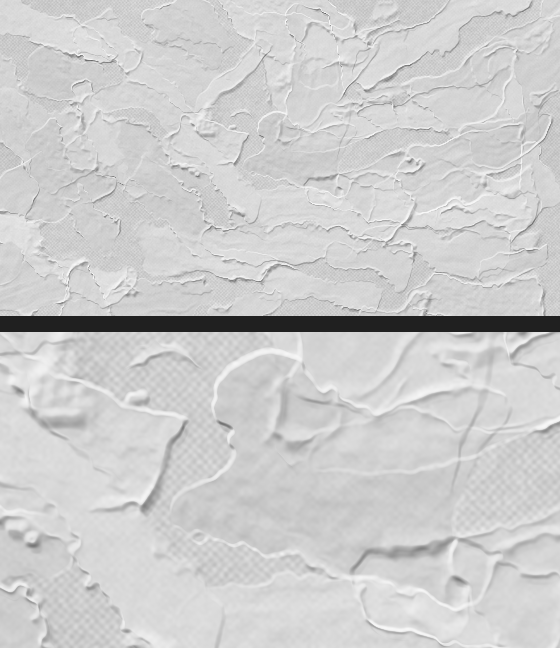
Top, the full canvas; bottom, a detail of the centre.
Give the GLSL for this texture, as a WebGL 1 fragment shader.

```glsl
precision highp float;
// White plaster spread with a palette knife over woven canvas, lit from the upper left.

uniform vec2 u_resolution;

const int STROKES = 54;
const vec2 LIGHT_DIR = vec2(-0.45, 0.89);
const float LIGHT_STEP = 0.0032;
const float SHADOW_REACH = 0.012;
const float WEAVE_COUNT = 92.0;
const float WEAVE_CONTRAST = 0.030;
const float GRAIN_CONTRAST = 0.050;
const float RIDGE_HEIGHT = 0.0078;
const float RIDGE_WIDTH = 0.0040;
const float PAINT_THICKNESS = 0.0014;
const float TEAR_HEIGHT = 0.0026;
const vec3 CANVAS_COLOR = vec3(0.803);
const vec3 PAINT_COLOR = vec3(0.838);

float hash(vec2 p) {
  vec3 q = fract(vec3(p.xyx) * 0.1031);
  q += dot(q, q.yzx + 33.33);
  return fract((q.x + q.y) * q.z);
}

float noise(vec2 p) {
  vec2 cell = floor(p);
  vec2 f = fract(p);
  f = f * f * (3.0 - 2.0 * f);
  return mix(mix(hash(cell), hash(cell + vec2(1.0, 0.0)), f.x),
             mix(hash(cell + vec2(0.0, 1.0)), hash(cell + vec2(1.0, 1.0)), f.x), f.y);
}

vec2 noise2(vec2 p) {
  return vec2(noise(p), noise(p + 71.3)) - 0.5;
}

float roundBox(vec2 p, vec2 size, float radius) {
  vec2 q = abs(p) - size + radius;
  return length(max(q, 0.0)) + min(max(q.x, q.y), 0.0) - radius;
}

// Knife direction: falling in the left half, rising in the right, level at the bottom.
float strokeAngle(vec2 center, float random) {
  float lean = mix(-0.75, 0.42, smoothstep(0.4, 0.65, center.x));
  lean *= smoothstep(0.08, 0.32, center.y);
  return lean + (random - 0.5) * 1.0 + step(0.84, random) * 1.1;
}

// Returns height, paint coverage and a tone offset.
vec3 plaster(vec2 p, float aspect) {
  vec2 q = p + 0.060 * noise2(p * 6.0 + 20.0) + 0.024 * noise2(p * 22.0 + 50.0);
  float crumbs = noise(p * 85.0);
  q += 0.010 * (crumbs - 0.5);
  float height = 0.012 * noise(p * 4.5 + 3.0);
  float cover = 0.0;
  float tone = 0.0;

  for (int i = 0; i < STROKES; i++) {
    float id = float(i) + 1.0;
    vec2 center = fract(vec2(0.7549, 0.5698) * id + 0.23);
    float r1 = hash(vec2(id, 4.7));
    float r2 = hash(vec2(id, 19.1));
    float r3 = hash(vec2(id, 37.9));
    float scale = mix(1.0, 0.22, id / float(STROKES));
    vec2 size = scale * vec2(mix(0.18, 0.38, r2), mix(0.045, 0.13, r3));

    float angle = strokeAngle(center, r1);
    float c = cos(angle);
    float s = sin(angle);
    vec2 local = mat2(c, -s, s, c) * (q - center * vec2(aspect, 1.0));
    float along = local.x / size.x;
    local.y *= 1.0 + 1.3 * (r1 - 0.5) * clamp(along, -1.0, 1.0);
    float d = roundBox(local, size, size.y * 0.35);
    if (d > 0.07) continue;

    // Ragged outline, tilted body with knife streaks, and a broken raised rim.
    d += 0.10 * mix(0.5, 1.0, scale) * (noise(local * vec2(8.0, 15.0) + id * 9.0) - 0.5);
    float body = smoothstep(0.003, -0.004, d);
    float streak = noise(vec2(local.x * 5.0, local.y * 75.0) + id * 13.0);
    float level = PAINT_THICKNESS * (0.4 + r1) + 0.0011 * streak;
    level += local.y * 0.13 * (r3 - 0.5) + local.x * 0.035 * (r2 - 0.5);
    height = mix(height, height * 0.65 + 0.0015 + level, body);

    float broken = smoothstep(0.36, 0.76, noise(p * 17.0 + id * 5.3));
    float lifted = mix(0.3, 1.0, smoothstep(-0.5, 0.9, along * sign(r3 - 0.4)));
    float width = RIDGE_WIDTH * (0.6 + 1.0 * broken);
    float rim = exp(-d * d / (width * width));
    height += RIDGE_HEIGHT * rim * broken * lifted * (0.4 + 1.1 * crumbs);

    cover = mix(cover, 1.0, body * 0.9);
    tone = mix(tone, (r2 - 0.5) * 0.05 + (streak - 0.5) * 0.016, body);
  }

  // Thin torn steps in the skin of the paint, and its fine unevenness.
  float fault = noise(q * vec2(5.0, 9.0) + 40.0) - 0.5;
  float tornHere = smoothstep(0.42, 0.7, noise(p * 9.0 + 90.0)) * cover;
  height += TEAR_HEIGHT * tornHere * smoothstep(-0.02, 0.02, fault);
  height += 0.0010 * noise(p * 48.0 + 7.0) + 0.0004 * crumbs;
  return vec3(height, cover, tone);
}

void main() {
  vec2 p = gl_FragCoord.xy / u_resolution.y;
  float aspect = u_resolution.x / u_resolution.y;

  vec3 surface = plaster(p, aspect);
  float nearHeight = plaster(p + LIGHT_DIR * LIGHT_STEP, aspect).x;
  float farHeight = plaster(p + LIGHT_DIR * SHADOW_REACH, aspect).x;

  // Relief light with soft limits, deeper on the shaded side.
  float slope = (surface.x - nearHeight) / LIGHT_STEP;
  float lit = max(slope, 0.0);
  float shaded = max(-slope, 0.0);
  float relief = 0.24 * lit / (1.0 + 1.5 * lit) - 0.29 * shaded / (1.0 + 0.5 * shaded);
  float shadow = smoothstep(0.002, 0.010, farHeight - surface.x) * 0.09;

  // Woven cloth shows where the plaster is thin.
  vec2 thread = p * WEAVE_COUNT * 6.28318;
  float weave = sin(thread.x + 0.4 * sin(thread.y * 0.5)) * sin(thread.y);
  weave *= WEAVE_CONTRAST * mix(1.0, 0.12, surface.y);
  float grain = (noise(p * 240.0) - 0.5) * GRAIN_CONTRAST * mix(1.0, 0.4, surface.y);

  vec3 color = mix(CANVAS_COLOR, PAINT_COLOR, surface.y);
  color += surface.z + relief - shadow + weave + grain;
  color += 0.03 * (noise(p * 2.2 + 8.0) - 0.5);
  gl_FragColor = vec4(clamp(color, 0.0, 0.97), 1.0);
}
```
